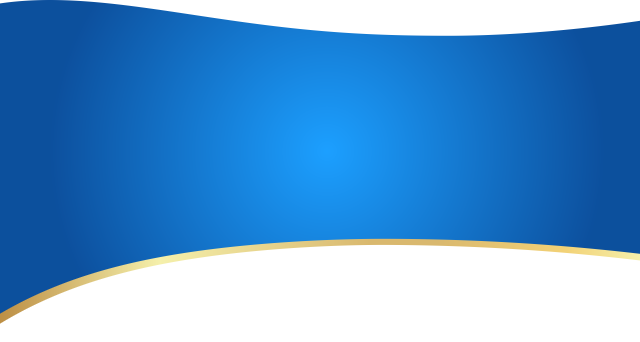
A Shadertoy shader for this background:

```glsl
// A blue wavy banner with a radial glow and a gold rim along its lower edge, on white.

// Height of the banner's upper edge: a long falling wave, then a gentle rise.
float upperEdge(float x) {
    float t = min((x - 0.078) / 0.625, 1.0);
    float rise = max((x - 0.703) / 0.297, 0.0);
    float fall = t * t * (5.3 - 6.6 * t + 2.3 * t * t);
    return 1.0 - 0.1046 * fall + 0.0438 * pow(rise, 1.85);
}

// Lower edge of the blue (x) and of the gold rim beneath it (y).
vec2 lowerEdges(float x) {
    float left = max(1.0 - x / 0.599, 0.0);
    float right = max((x - 0.599) / 0.401, 0.0);
    float arch = 0.3017 - 0.0438 * right * right
               - 0.219 * left * left * (0.8 - 0.61 * left + 0.81 * left * left);
    float thickness = 0.0178 + 0.0114 * left * left + 0.0017 * right;
    return vec2(arch, arch - thickness);
}

// Antialiased coverage of the side where the field is positive.
float cover(float field) {
    float slope = length(vec2(dFdx(field), dFdy(field)));
    return clamp(field / max(slope, 1e-5) + 0.5, 0.0, 1.0);
}

float ramp(float a, float b, float x) {
    return clamp((x - a) / (b - a), 0.0, 1.0);
}

// Metallic sheen running from left to right.
vec3 goldSheen(float x) {
    vec3 bronze = vec3(0.74, 0.56, 0.27);
    vec3 paleGold = vec3(0.96, 0.94, 0.67);
    vec3 darkGold = vec3(0.85, 0.72, 0.43);
    vec3 warmGold = vec3(0.95, 0.82, 0.46);
    vec3 gold = mix(bronze, paleGold, ramp(0.0, 0.25, x));
    gold = mix(gold, darkGold, ramp(0.25, 0.58, x));
    gold = mix(gold, warmGold, ramp(0.68, 0.88, x));
    return mix(gold, paleGold, ramp(0.88, 1.0, x));
}

void mainImage(out vec4 fragColor, in vec2 fragCoord) {
    vec2 uv = fragCoord / iResolution.xy;
    float aspect = iResolution.x / iResolution.y;

    // Circular glow fading to deep blue at the sides.
    float radius = length((uv - vec2(0.511, 0.558)) * vec2(aspect, 1.0));
    vec3 blue = mix(vec3(0.11, 0.625, 1.0), vec3(0.048, 0.312, 0.617),
                    clamp(radius / 0.81, 0.0, 1.0));

    // Layers: white ground, gold rim, blue banner.
    vec2 lower = lowerEdges(uv.x);
    float belowTop = cover(upperEdge(uv.x) - uv.y);
    vec3 banner = mix(goldSheen(uv.x), blue, cover(uv.y - lower.x));
    vec3 color = mix(vec3(1.0), banner, belowTop * cover(uv.y - lower.y));
    fragColor = vec4(color, 1.0);
}
```
